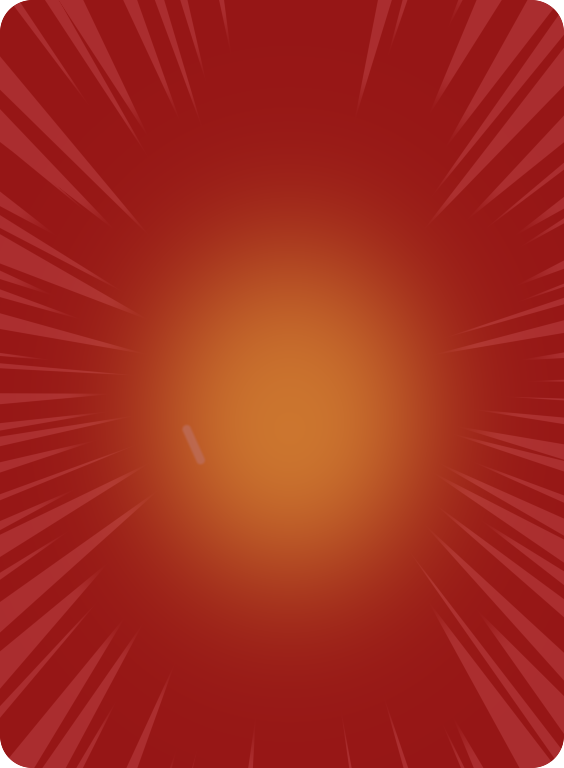
A WebGL 2 fragment shader for this background:

```glsl
#version 300 es
precision highp float;
// Red rounded card with a warm central glow and pale speed lines pointing inward.

#define RAY_COUNT 78.0
#define RAY_CENTER vec2(0.008, -0.003)
#define RAY_HOLE vec2(0.176, 0.345)
#define RAY_ALPHA 0.22
#define GLOW_CENTER vec2(0.010, -0.040)
#define GLOW_SIZE vec2(0.182, 0.215)
#define CORNER_RADIUS 0.042
#define BASE_RED vec3(0.588, 0.085, 0.085)
#define GLOW_ORANGE vec3(0.785, 0.435, 0.175)
#define RAY_PINK vec3(0.95, 0.50, 0.53)

uniform vec2 u_resolution;
out vec4 fragColor;

const float TAU = 6.2831853;

vec2 hash2(float n) {
  vec3 q = fract(vec3(n) * vec3(0.1031, 0.1030, 0.0973));
  q += dot(q, q.yzx + 33.33);
  return fract((q.xx + q.yz) * q.zy);
}

float roundedBox(vec2 p, vec2 halfSize, float radius) {
  vec2 q = abs(p) - halfSize + radius;
  return length(max(q, 0.0)) + min(max(q.x, q.y), 0.0) - radius;
}

float segment(vec2 p, vec2 a, vec2 b) {
  vec2 pa = p - a, ba = b - a;
  return length(pa - ba * clamp(dot(pa, ba) / dot(ba, ba), 0.0, 1.0));
}

// Coverage of one wedge that opens outward from its tip
float ray(vec2 p, float id, float pixel) {
  vec2 place = hash2(id + 11.0);
  vec2 shape = hash2(id + 211.0);
  float angle = (id + 0.1 + 0.8 * place.x) / RAY_COUNT * TAU;
  vec2 dir = vec2(cos(angle), sin(angle));

  // Tips start on a ragged ellipse, with a gap at the top
  float reach = 1.0 + 0.8 * place.y + 0.4 * smoothstep(0.96, 1.0, dir.y);
  float tip = reach / length(dir / RAY_HOLE);
  float along = dot(p, dir) - tip;
  float across = abs(dot(p, vec2(-dir.y, dir.x)));

  // Diagonal rays are broader than upright and level ones
  float diagonal = 2.0 * abs(dir.x * dir.y);
  float slope = mix(0.02, 0.085, shape.x) * mix(0.55, 1.1, diagonal);
  float edge = across - slope * along;
  float cover = 1.0 - smoothstep(-0.7 * pixel, 0.7 * pixel, edge);
  return cover * smoothstep(0.0, 0.07, along);
}

float speedLines(vec2 p, float pixel) {
  float cell = floor(atan(p.y, p.x) / TAU * RAY_COUNT);
  float cover = 0.0;
  for (float k = -2.0; k <= 2.0; k++) {
    cover = max(cover, ray(p, mod(cell + k, RAY_COUNT), pixel));
  }
  return cover;
}

void main() {
  float pixel = 1.0 / u_resolution.y;
  vec2 p = (gl_FragCoord.xy - 0.5 * u_resolution) * pixel;

  // Soft glow: firm core, wide halo and a low highlight
  float d = length((p - GLOW_CENTER) / GLOW_SIZE);
  float core = exp(-0.85 * pow(d, 2.6));
  float halo = 0.10 * exp(-0.5 * d * d);
  float glow = min(core + halo * (1.0 - core), 1.0);
  vec3 color = mix(BASE_RED, GLOW_ORANGE, glow);
  float low = length(p - vec2(0.010, -0.085));
  color += vec3(0.015, 0.025, 0.008) * exp(-60.0 * low * low);

  // Pale rays
  color = mix(color, RAY_PINK, RAY_ALPHA * speedLines(p - RAY_CENTER, pixel));

  // Small slanted smudge
  float smudge = segment(p, vec2(-0.124, -0.059), vec2(-0.106, -0.099));
  float smudgeCover = 1.0 - smoothstep(0.003, 0.008, smudge);
  color = mix(color, vec3(0.74, 0.42, 0.34), 0.8 * smudgeCover);

  // Card outline on white
  float card = roundedBox(p, 0.5 * u_resolution * pixel, CORNER_RADIUS);
  color = mix(color, vec3(1.0), smoothstep(-0.5 * pixel, 0.5 * pixel, card));
  fragColor = vec4(color, 1.0);
}
```
